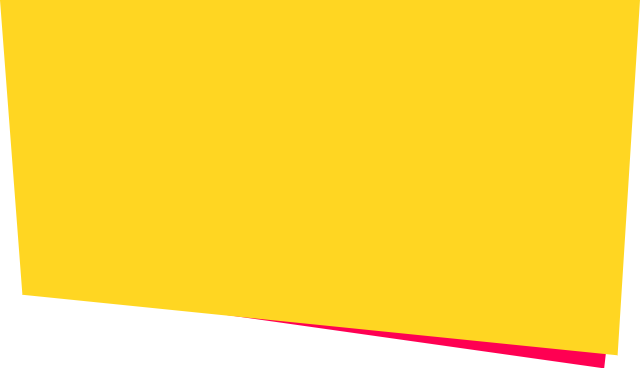
Reproduce this background procedurally as a WebGL 2 fragment shader.

```glsl
#version 300 es
precision highp float;
// A slanted yellow panel on white, with a pink sliver showing below it.

uniform vec2 u_resolution;
out vec4 fragColor;

const vec3 PAPER  = vec3(1.0);
const vec3 YELLOW = vec3(1.0, 0.84, 0.135);
const vec3 PINK   = vec3(1.0, 0.0, 0.32);

// Corners run counter-clockwise, as fractions of the canvas.
// The panel's top lies beyond the canvas so its upper edge stays hidden.
const vec2 PANEL_TL = vec2(-0.0044, 1.1);
const vec2 PANEL_BL = vec2(0.0350, 0.1990);
const vec2 PANEL_BR = vec2(0.9650, 0.0345);
const vec2 PANEL_TR = vec2(1.0036, 1.1);

const vec2 SLIVER_TL = vec2(0.1, 0.3);
const vec2 SLIVER_BL = vec2(0.1, 0.2066);
const vec2 SLIVER_BR = vec2(0.9440, -0.001);
const vec2 SLIVER_TR = vec2(0.9637, 0.3);

// Signed distance to the line a-b, positive on its left.
float leftOf(vec2 p, vec2 a, vec2 b) {
    vec2 along = normalize(b - a);
    return dot(p - a, vec2(-along.y, along.x));
}

// Smooth coverage of a convex quad; distances are in canvas heights.
float quad(vec2 uv, vec2 a, vec2 b, vec2 c, vec2 d) {
    vec2 scale = vec2(u_resolution.x / u_resolution.y, 1.0);
    vec2 p = uv * scale;
    a *= scale;
    b *= scale;
    c *= scale;
    d *= scale;
    float inside = min(min(leftOf(p, a, b), leftOf(p, b, c)),
                       min(leftOf(p, c, d), leftOf(p, d, a)));
    return clamp(inside * u_resolution.y + 0.5, 0.0, 1.0);
}

void main() {
    vec2 uv = gl_FragCoord.xy / u_resolution;

    // Layers from back to front
    float sliver = quad(uv, SLIVER_TL, SLIVER_BL, SLIVER_BR, SLIVER_TR);
    float panel = quad(uv, PANEL_TL, PANEL_BL, PANEL_BR, PANEL_TR);
    vec3 color = mix(PAPER, PINK, sliver);
    color = mix(color, YELLOW, panel);

    fragColor = vec4(color, 1.0);
}
```
